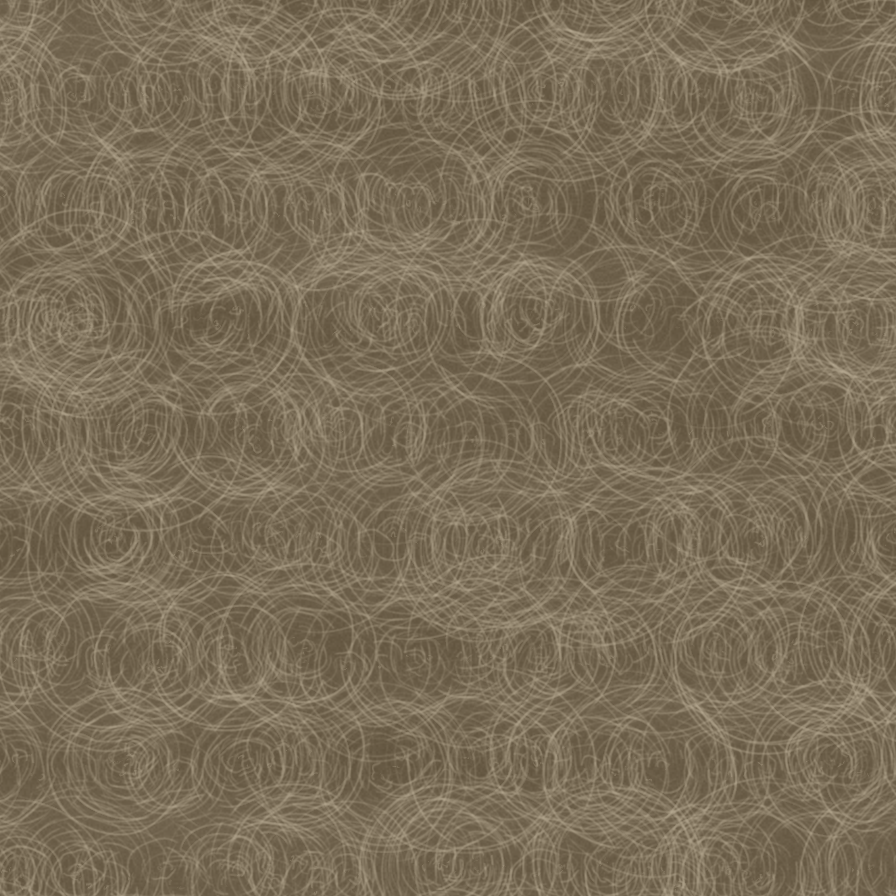
Write a Shadertoy shader that draws this texture.

```glsl
const float TAU = 6.2831853;
const float ROW_PITCH = 0.124;    // spacing of the swirl rows
const float ROW_START = 0.0235;   // height of the lowest row
const float RING_PITCH = 0.0055;  // spacing of scratches inside a swirl
const float LINE_WIDTH = 0.0014;
const int SWIRLS_PER_CELL = 7;

const vec3 BASE_BROWN = vec3(0.412, 0.360, 0.276);
const vec3 SCRATCH_TAN = vec3(0.740, 0.690, 0.595);

// Four random values from three coordinates
vec4 hash43(vec3 p) {
    vec4 q = fract(p.xyzx * vec4(0.1031, 0.1030, 0.0973, 0.1099));
    q += dot(q, q.wzxy + 33.33);
    return fract((q.xxyz + q.yzzw) * q.zywx);
}

float valueNoise(vec2 p) {
    vec2 cell = floor(p);
    vec2 f = fract(p);
    f = f * f * (3.0 - 2.0 * f);
    float a = hash43(vec3(cell, 91.0)).x;
    float b = hash43(vec3(cell + vec2(1.0, 0.0), 91.0)).x;
    float c = hash43(vec3(cell + vec2(0.0, 1.0), 91.0)).x;
    float d = hash43(vec3(cell + vec2(1.0, 1.0), 91.0)).x;
    return mix(mix(a, b, f.x), mix(c, d, f.x), f.y);
}

// Light from the arc scratches of one circular swirl
float swirl(vec2 offset, float radius, float seed, float lineWidth) {
    float dist = length(offset);
    if (dist > radius) return 0.0;
    float angle = atan(offset.y, offset.x);
    float wobble = 0.0022 * sin(angle * 2.0 + seed * 40.0)
                 + 0.0009 * sin(angle * 5.0 + seed * 90.0);
    float ringPos = (dist + wobble) / RING_PITCH;
    float ring = floor(ringPos);
    vec4 rnd = hash43(vec3(ring + 7.0, seed * 613.0, seed * 271.0 + 3.0));

    // Each scratch drifts a little across its own ring
    float center = 0.5 + 0.16 * (rnd.x - 0.5)
                 + 0.16 * sin(angle + rnd.y * TAU);
    float d = (ringPos - ring - center) * RING_PITCH / lineWidth;
    float line = exp(-d * d) * LINE_WIDTH / lineWidth;

    // Limit the scratch to an arc with soft ends
    float turn = abs(fract(angle / TAU - rnd.z + 0.5) - 0.5) * TAU;
    float halfSpan = mix(0.3, 1.6, rnd.w);
    float arc = 1.0 - smoothstep(halfSpan * 0.75, halfSpan, turn);

    float strength = mix(0.12, 1.0, fract(rnd.x * 17.0 + rnd.w * 5.0));
    float rimGlow = 1.0 + 0.4 * smoothstep(0.75, 0.95, dist / radius);
    float rimFade = 1.0 - smoothstep(radius - 0.008, radius, dist);
    return line * arc * strength * rimGlow * rimFade;
}

// Overlapping swirls, scattered along horizontal rows
float scratchLight(vec2 p, float lineWidth) {
    vec2 home = floor((p - vec2(0.0, ROW_START)) / ROW_PITCH + 0.5);
    float light = 0.0;
    for (int y = -1; y <= 1; y++)
    for (int x = -1; x <= 1; x++)
    for (int i = 0; i < SWIRLS_PER_CELL; i++) {
        vec2 cell = home + vec2(x, y);
        vec4 rnd = hash43(vec3(cell + 20.0, float(i) * 3.7 + 1.0));
        vec2 jitter = (rnd.xy - 0.5) * vec2(1.0, 0.28);
        vec2 center = (cell + jitter) * ROW_PITCH + vec2(0.0, ROW_START);
        float radius = mix(0.050, 0.120, rnd.z);
        light += swirl(p - center, radius, rnd.w, lineWidth);
    }
    return light;
}

// Broad tone: darker along the rows, uneven from place to place
float bandTone(vec2 p) {
    float row = cos((p.y - ROW_START) / ROW_PITCH * TAU);
    float streak = valueNoise(vec2(p.x * 2.5, p.y * 13.0) + 5.0);
    float cloud = valueNoise(p * 5.0 + 31.0);
    return 0.030 * (streak - 0.5) + 0.016 * (cloud - 0.5)
         - 0.010 * row * (0.4 + streak);
}

void mainImage(out vec4 fragColor, in vec2 fragCoord) {
    float unit = min(iResolution.x, iResolution.y);
    vec2 p = fragCoord / unit;
    float lineWidth = max(LINE_WIDTH, 0.7 / unit);

    // Pale scratches over the brown ground
    float cover = 1.0 - exp(-0.38 * scratchLight(p, lineWidth));
    vec3 color = mix(BASE_BROWN, SCRATCH_TAN, cover);

    // Uneven bands and fine grain
    float grain = valueNoise(p * 430.0) - 0.5;
    color += bandTone(p) + 0.035 * grain;
    fragColor = vec4(color, 1.0);
}
```
